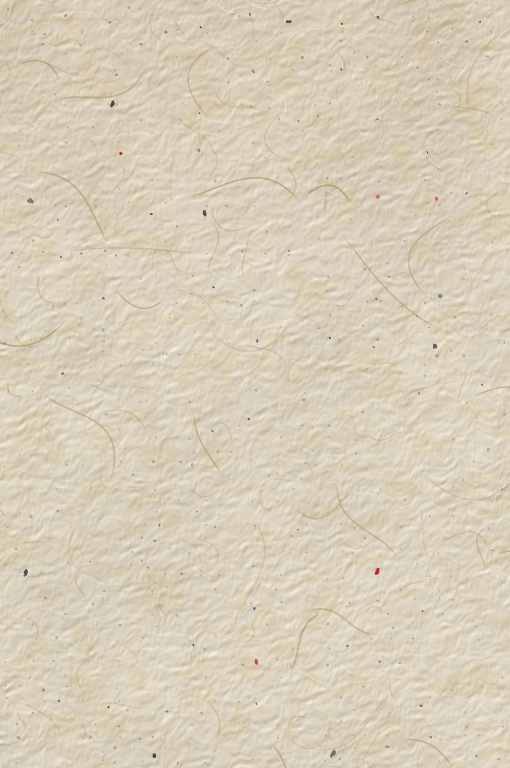
Write a Shadertoy shader that draws this texture.

```glsl
// Recycled paper: a pressed, slightly slanted pulp relief under soft mottling,
// strewn with pale and ochre curved fibres and small grey, black and red flecks.
// Fibres and flecks sit on jittered grids; all lengths are in canvas heights.

#define PAPER vec3(0.856, 0.819, 0.746)
#define PALE_FIBRE vec3(0.93, 0.905, 0.84)
#define OCHRE_FIBRE vec3(0.67, 0.56, 0.37)
#define INK vec3(0.20, 0.20, 0.23)
#define RED vec3(0.72, 0.12, 0.13)
#define BLUE vec3(0.22, 0.32, 0.58)
#define GRAIN_SCALE 150.0
#define GRAIN_ANGLE 0.35
#define RELIEF 0.088
#define MOTTLE 0.045
#define FIBRE_WIDTH 0.0011

// Four random values per cell, without sine
vec4 hash4(vec2 p) {
    vec4 h = fract(p.xyxy * vec4(0.1031, 0.1030, 0.0973, 0.1099));
    h += dot(h, h.wzxy + 33.33);
    return fract((h.xxyz + h.yzzw) * h.zywx);
}

float noise(vec2 p) {
    vec2 i = floor(p), f = fract(p);
    f = f * f * (3.0 - 2.0 * f);
    float low = mix(hash4(i).x, hash4(i + vec2(1, 0)).x, f.x);
    float high = mix(hash4(i + vec2(0, 1)).x, hash4(i + vec2(1, 1)).x, f.x);
    return mix(low, high, f.y);
}

vec2 turn(vec2 p, float angle) {
    float c = cos(angle), s = sin(angle);
    return vec2(c * p.x + s * p.y, c * p.y - s * p.x);
}

// Height of the pulp surface, drawn out along the grain
float pulp(vec2 p) {
    vec2 warp = vec2(noise(p * 45.0), noise(p * 45.0 + 71.0)) - 0.5;
    vec2 q = turn(p + 0.012 * warp, GRAIN_ANGLE) * GRAIN_SCALE;
    return noise(q * vec2(0.45, 1.0))
         + 0.65 * noise(turn(q, 0.5) * vec2(1.3, 2.0) + 17.0);
}

// Coverage by curved hairs, one candidate per grid cell
float fibres(vec2 p, float cells, float spread, float share, float px, float seed) {
    vec2 g = p * cells, id = floor(g);
    float cover = 0.0;
    for (int j = -1; j <= 1; j++)
    for (int i = -1; i <= 1; i++) {
        vec2 cell = id + vec2(i, j);
        vec4 place = hash4(cell + seed), form = hash4(cell + seed + 37.0);
        if (place.w > share) continue;
        vec2 q = turn(g - cell - place.xy, GRAIN_ANGLE + (place.z - 0.5) * spread);
        float reach = mix(0.25, 0.8, form.x * form.x);
        float t = q.x / reach;
        float bend = (form.y - 0.5) * 1.5, skew = (form.w - 0.5) * 0.9;
        float curve = reach * (bend * (t * t - 0.4) + skew * t * (t * t - 0.6));
        float slope = 2.0 * bend * t + skew * (3.0 * t * t - 0.6);
        float d = abs(q.y - curve) / sqrt(1.0 + slope * slope) / cells;
        float line = 1.0 - smoothstep(0.0, FIBRE_WIDTH + px, d);
        float ends = 1.0 - smoothstep(0.7, 1.0, abs(t));
        cover = max(cover, line * ends * mix(0.3, 1.0, form.z));
    }
    return cover;
}

// Coverage by ragged flecks; most are small, a few reach the largest radius
float flecks(vec2 p, float cells, float share, vec2 radii, float px, float seed) {
    vec2 id = floor(p * cells);
    vec4 place = hash4(id + seed), form = hash4(id + seed + 53.0);
    vec2 q = p - (id + 0.25 + 0.5 * place.xy) / cells;
    q = turn(q, 6.28 * form.x) * vec2(1.0, mix(1.0, 1.9, form.y));
    float radius = mix(radii.x, radii.y, pow(form.z, 5.0));
    float d = length(q) + 0.7 * radius * (noise(p * 420.0) - 0.5);
    float dot_ = 1.0 - smoothstep(radius - px, radius + px, d);
    return dot_ * step(place.z, share) * mix(0.45, 1.0, form.w);
}

// Pick a fleck colour: mostly ink, some red, a little blue and ochre
vec3 fleckColour(float pick) {
    if (pick < 0.70) return mix(INK, vec3(0.42, 0.41, 0.42), pick);
    if (pick < 0.86) return RED;
    return pick < 0.91 ? BLUE : OCHRE_FIBRE * 0.75;
}

void mainImage(out vec4 fragColor, in vec2 fragCoord) {
    vec2 p = fragCoord / iResolution.y;
    float px = 0.7 / iResolution.y;

    // Paper tone with broad mottling and a warmer top
    vec3 colour = PAPER;
    float cloud = 0.6 * noise(p * 9.0) + 0.4 * noise(p * 32.0 + 5.0) - 0.5;
    colour += MOTTLE * cloud;
    colour -= vec3(0.012, 0.022, 0.027) * smoothstep(0.55, 1.0, p.y);
    float yellowing = smoothstep(0.5, 0.85, noise(turn(p, GRAIN_ANGLE) * vec2(38.0, 65.0)));
    colour -= vec3(0.010, 0.016, 0.045) * yellowing;

    // Relief lit from the upper left
    vec2 light = vec2(-0.0009, 0.0020);
    float shade = pulp(p - light) - pulp(p + light);
    colour += RELIEF * shade * vec3(1.0, 1.0, 1.04);

    // Pale hairs and one faint long crease
    colour = mix(colour, PALE_FIBRE, 0.55 * fibres(p, 24.0, 1.5, 0.6, px, 11.0));
    vec2 crease = turn(p - vec2(0.39, 0.855), 0.317);
    float line = 1.0 - smoothstep(0.0, 0.0025, abs(crease.y));
    line *= 1.0 - smoothstep(0.10, 0.19, abs(crease.x));
    colour = mix(colour, PALE_FIBRE, 0.5 * line * noise(p * 50.0));

    // Ochre hairs: many short faint ones, fewer long clear ones
    colour = mix(colour, OCHRE_FIBRE, 0.34 * fibres(p, 19.0, 6.28, 0.6, px, 101.0));
    colour = mix(colour, OCHRE_FIBRE, 0.72 * fibres(p, 9.0, 6.28, 0.5, px, 211.0));

    // Dusting of grey specks, then the larger coloured flecks
    float dust = flecks(p, 62.0, 0.24, vec2(0.0011, 0.0022), px, 307.0);
    colour = mix(colour, vec3(0.45, 0.44, 0.43), 0.6 * dust);
    float fleck = flecks(p, 17.0, 0.42, vec2(0.0015, 0.0055), px, 401.0);
    colour = mix(colour, fleckColour(hash4(floor(p * 17.0) + 509.0).x), fleck);

    fragColor = vec4(clamp(colour, 0.0, 1.0), 1.0);
}
```
